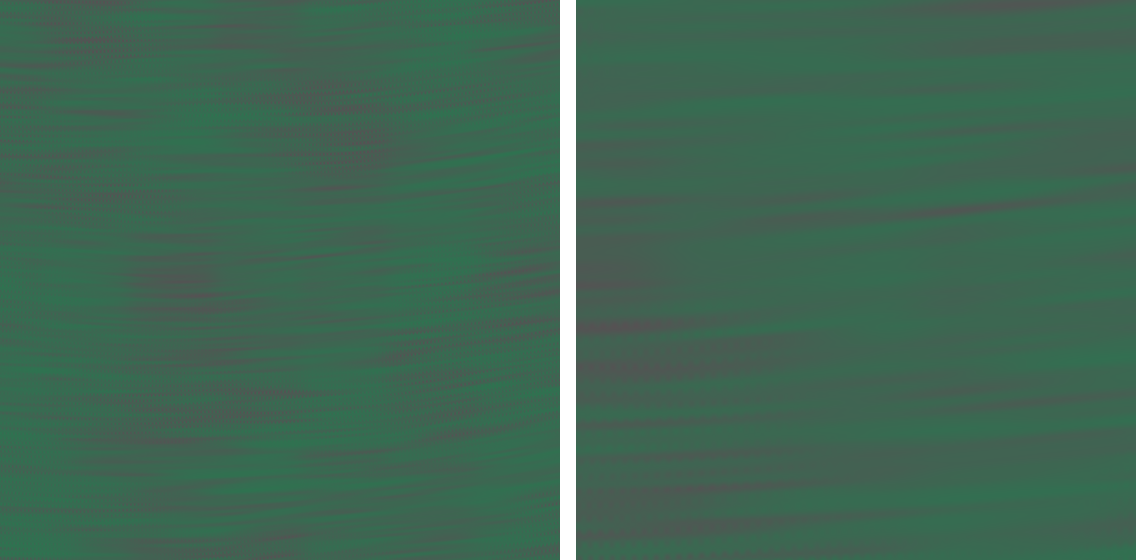
Left: the whole. Right: its middle third, enlarged.
This texture is drawn by a Shadertoy shader. Its source:

```glsl
// Draws a green cloth of fine, gently bent horizontal streaks with mauve stains and a faint stitch.
#define MEAN_COLOR vec3(0.238, 0.401, 0.319)
#define STAIN_AXIS vec3(0.0270, -0.0225, 0.0022)
#define CLOUDS 0.48
#define BLOCKS 0.28
#define STREAKS 0.55
#define STITCH 1.5
#define SKEW 0.09
#define STITCH_COUNT vec2(152.0, 116.0)

const float TAU = 6.2831853;

float hash(vec2 p) {
    vec3 q = fract(vec3(p.xyx) * vec3(0.1031, 0.1030, 0.0973));
    q += dot(q, q.yzx + 33.33);
    return fract((q.x + q.y) * q.z);
}

// Value noise with near unit variance; hardness sharpens the cell edges along x.
float noise(vec2 p, float hardness) {
    vec2 cell = floor(p), f = fract(p);
    f.x = clamp((f.x - 0.5) * hardness + 0.5, 0.0, 1.0);
    f = f * f * (3.0 - 2.0 * f);
    float low = mix(hash(cell), hash(cell + vec2(1, 0)), f.x);
    float high = mix(hash(cell + vec2(0, 1)), hash(cell + vec2(1, 1)), f.x);
    return (mix(low, high, f.y) - 0.5) * 4.6;
}

// One thread: smooth noise along x, shifted at random for each row.
float thread(float row, float x) {
    x += 37.0 * hash(vec2(row, 7.0));
    float cell = floor(x), f = fract(x);
    f = f * f * (3.0 - 2.0 * f);
    return mix(hash(vec2(cell, row)), hash(vec2(cell + 1.0, row)), f);
}

float streaks(vec2 p) {
    float row = floor(p.y), f = fract(p.y);
    f = f * f * (3.0 - 2.0 * f);
    return (mix(thread(row, p.x), thread(row + 1.0, p.x), f) - 0.5) * 4.6;
}

// Bends the threads: slightly falling at the left, rising at the right.
vec2 bend(vec2 p) {
    float rise = p.x * (0.10 * p.x - 0.045);
    float wobble = 0.005 * noise(p * vec2(3.0, 4.0) + 51.0, 1.0);
    return vec2(p.x, p.y - rise + wobble + 1.0);
}

void mainImage(out vec4 fragColor, in vec2 fragCoord) {
    vec2 p = fragCoord / iResolution.xy;
    vec2 cloth = bend(p);

    // Broad stains, some with steep upright edges
    float clouds = 0.8 * noise(p * vec2(3.0, 4.0) + 13.0, 1.0)
                 + 0.6 * noise(cloth * vec2(5.0, 12.0) + 29.0, 1.0);
    float blocks = noise(p * vec2(6.5, 6.0) + 83.0, 3.0);

    // Long thin streaks at three widths
    float lines = 0.40 * streaks(cloth * vec2(4.0, 48.0))
                + 0.85 * streaks(cloth * vec2(7.0, 112.0) + vec2(0.0, 300.0))
                + 0.90 * streaks(cloth * vec2(10.0, 185.0) + vec2(0.0, 700.0));

    // Fine alternating dots that come and go
    float drift = 1.5 * noise(p * vec2(8.0, 22.0) + 5.0, 1.0);
    vec2 wave = sin(TAU * STITCH_COUNT * cloth + vec2(drift, 0.7 * drift));
    float visible = smoothstep(-1.2, 1.6, noise(p * vec2(5.0, 11.0) + 61.0, 1.0));
    float stitch = wave.x * (0.45 + 0.75 * wave.y) * visible;

    float tone = CLOUDS * clouds + BLOCKS * blocks + STREAKS * lines + STITCH * stitch;
    tone += SKEW * (tone * tone - 1.0);
    tone = clamp(tone, -2.2, 3.6);
    fragColor = vec4(MEAN_COLOR + STAIN_AXIS * tone, 1.0);
}
```
